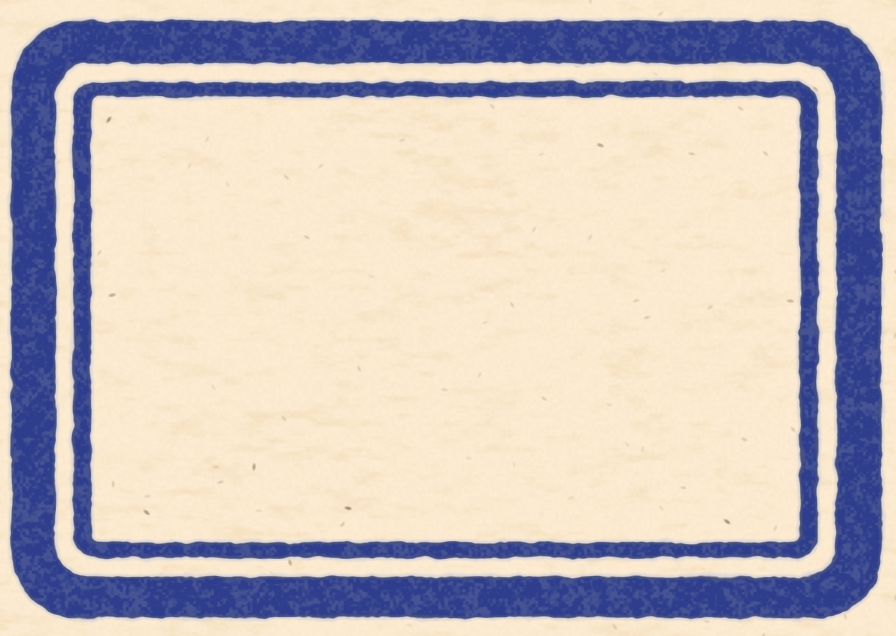
Give the GLSL for this background, as a Shadertoy shader.

```glsl
// A blank paper label with a thick and a thin rounded frame in blue ink.
// Rounded-box distances give the frames; noise roughens the printed edges,
// mottles the ink, and adds fibres and scattered flecks to the cream paper.

const float ASPECT = 1.4066;
const vec3 PAPER = vec3(0.985, 0.918, 0.815);
const vec3 PAPER_SHADE = vec3(0.955, 0.865, 0.725);
const vec3 FRINGE = vec3(0.86, 0.84, 0.85);
const vec3 INK_DEEP = vec3(0.18, 0.24, 0.55);
const vec3 INK_LIGHT = vec3(0.28, 0.33, 0.58);
const vec3 INK_EDGE = vec3(0.29, 0.32, 0.48);
const vec3 FLECK = vec3(0.60, 0.50, 0.38);

float hash(vec2 p) {
    vec3 q = fract(vec3(p.xyx) * 0.1031);
    q += dot(q, q.yzx + 33.33);
    return fract((q.x + q.y) * q.z);
}

float noise(vec2 p) {
    vec2 cell = floor(p);
    vec2 f = fract(p);
    f = f * f * (3.0 - 2.0 * f);
    float low = mix(hash(cell), hash(cell + vec2(1.0, 0.0)), f.x);
    float high = mix(hash(cell + vec2(0.0, 1.0)), hash(cell + 1.0), f.x);
    return mix(low, high, f.y);
}

float fbm(vec2 p) {
    float sum = 0.0;
    float weight = 0.5;
    for (int i = 0; i < 4; i++) {
        sum += weight * noise(p);
        p = p * 2.03 + 17.3;
        weight *= 0.5;
    }
    return sum / 0.9375;
}

// Distance to a rounded box; bounds are left, bottom, right, top.
float roundedBox(vec2 p, vec4 bounds, float radius) {
    vec2 center = 0.5 * (bounds.xy + bounds.zw);
    vec2 halfSize = 0.5 * (bounds.zw - bounds.xy);
    vec2 q = abs(p - center) - halfSize + radius;
    return length(max(q, 0.0)) + min(max(q.x, q.y), 0.0) - radius;
}

float frame(vec2 p, vec4 outer, float outerRadius, vec4 inner, float innerRadius) {
    return max(roundedBox(p, outer, outerRadius), -roundedBox(p, inner, innerRadius));
}

// Small tilted flecks, at most one in each grid cell.
float flecks(vec2 p, float cells, float density, float size, float blur) {
    vec2 grid = p * cells;
    vec2 base = floor(grid);
    float cover = 0.0;
    for (int y = -1; y <= 1; y++) {
        for (int x = -1; x <= 1; x++) {
            vec2 cell = base + vec2(x, y);
            vec2 spot = vec2(hash(cell + 3.7), hash(cell + 19.1));
            vec2 d = (grid - cell - spot) / cells;
            float angle = 6.2832 * hash(cell + 41.3);
            vec2 along = vec2(cos(angle), sin(angle));
            vec2 local = vec2(dot(d, along) * 0.5, dot(d, vec2(-along.y, along.x)));
            float present = step(hash(cell + 71.9), density);
            float dotCover = 1.0 - smoothstep(size - blur, size + blur, length(local));
            cover = max(cover, present * dotCover * (0.4 + 0.6 * hash(cell + 57.0)));
        }
    }
    return cover;
}

vec3 paperColor(vec2 p, float blur) {
    float fibres = fbm(p * vec2(30.0, 75.0));
    float clouds = fbm(p * 9.0 + 5.0);
    float grain = noise(p * 230.0) - 0.5;
    float shade = smoothstep(0.48, 0.85, 0.75 * fibres + 0.25 * clouds);
    vec3 color = mix(PAPER, PAPER_SHADE, 0.65 * shade) + 0.016 * grain;
    color = mix(color, FLECK, 0.3 * flecks(p, 16.0, 0.22, 0.0022, blur));
    return mix(color, FLECK * 0.8, 0.7 * flecks(p + 4.0, 7.0, 0.16, 0.0025, blur));
}

vec3 inkColor(vec2 p) {
    float mottle = 0.6 * fbm(p * 75.0) + 0.4 * noise(p * 210.0);
    return mix(INK_DEEP, INK_LIGHT, smoothstep(0.40, 0.72, mottle));
}

void mainImage(out vec4 fragColor, in vec2 fragCoord) {
    vec2 p = fragCoord / iResolution.xy * vec2(ASPECT, 1.0);
    float pixel = 1.0 / iResolution.y;
    float blur = max(pixel, 0.0016);

    // Uneven printing pushes the frame edges in and out.
    vec2 wobble = vec2(noise(p * 48.0), noise(p * 48.0 + 31.0)) - 0.5;
    vec2 q = p + 0.005 * wobble;
    float thick = frame(q, vec4(0.018, 0.029, 1.384, 0.967), 0.105,
                           vec4(0.087, 0.093, 1.313, 0.901), 0.055);
    float thin = frame(q, vec4(0.115, 0.123, 1.284, 0.871), 0.033,
                          vec4(0.143, 0.147, 1.256, 0.848), 0.012);
    float d = min(thick, thin) + 0.002 * (noise(p * 130.0) - 0.5);

    // Ink turns grey at its rim and tints the paper beside it.
    vec3 paper = paperColor(p, blur);
    paper = mix(paper, FRINGE, 1.0 - smoothstep(0.001, 0.007, d));
    vec3 ink = mix(inkColor(p), INK_EDGE, smoothstep(-0.006, -0.001, d));
    float coverage = 1.0 - smoothstep(-blur, blur, d);
    fragColor = vec4(mix(paper, ink, coverage), 1.0);
}
```
